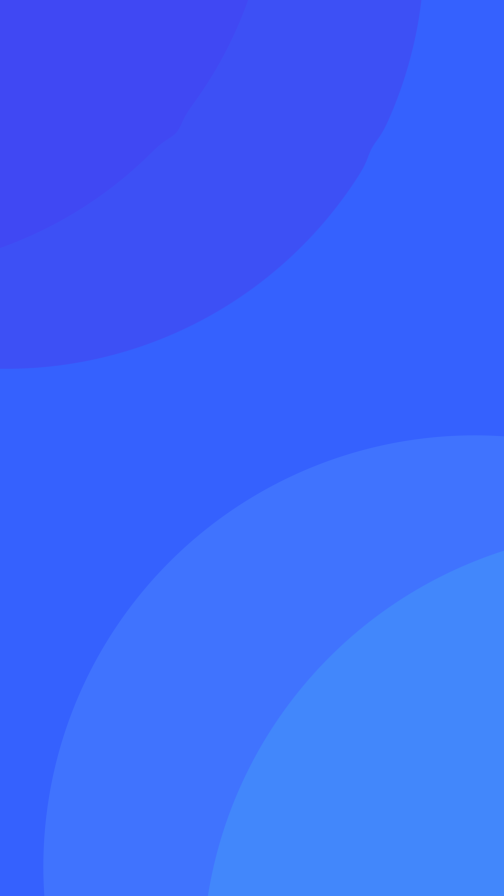
Give the GLSL for this background, as a Shadertoy shader.

```glsl
// Flat blue backdrop with paired overlapping discs in two opposite corners.

const vec3 BASE_BLUE   = vec3(0.207, 0.380, 0.995);
const vec3 INDIGO      = vec3(0.240, 0.315, 0.962);
const vec3 DEEP_INDIGO = vec3(0.251, 0.282, 0.952);
const vec3 SOFT_BLUE   = vec3(0.252, 0.450, 0.997);
const vec3 SKY_BLUE    = vec3(0.257, 0.530, 0.985);

// Signed distance to a disc, negative inside
float disc(vec2 p, vec2 center, float radius) {
    return length(p - center) - radius;
}

// Local swelling that pushes an edge outward (or inward if height < 0)
float bump(vec2 p, vec2 center, float width, float height) {
    vec2 d = (p - center) / width;
    return height * exp(-dot(d, d));
}

// Paints a colour inside a shape with a one-pixel soft edge
vec3 paint(vec3 under, vec3 color, float dist, float pixel) {
    return mix(under, color, smoothstep(pixel, -pixel, dist));
}

void mainImage(out vec4 fragColor, in vec2 fragCoord) {
    // One unit is the canvas width
    vec2 p = fragCoord / iResolution.x;
    float pixel = 0.75 / iResolution.x;

    // Upper left pair, with slightly uneven rims
    float outerIndigo = disc(p, vec2(0.012, 1.876), 0.830)
                      - bump(p, vec2(0.738, 1.484), 0.028, -0.005);
    float innerIndigo = disc(p, vec2(-0.271, 2.049), 0.810)
                      - bump(p, vec2(0.352, 1.514), 0.030, 0.009);

    // Lower right pair
    float outerBlue = disc(p, vec2(0.942, 0.058), 0.856);
    float innerBlue = disc(p, vec2(1.262, -0.134), 0.860);

    // Layers from back to front
    vec3 color = BASE_BLUE;
    color = paint(color, INDIGO, outerIndigo, pixel);
    color = paint(color, DEEP_INDIGO, innerIndigo, pixel);
    color = paint(color, SOFT_BLUE, outerBlue, pixel);
    color = paint(color, SKY_BLUE, innerBlue, pixel);

    fragColor = vec4(color, 1.0);
}
```
